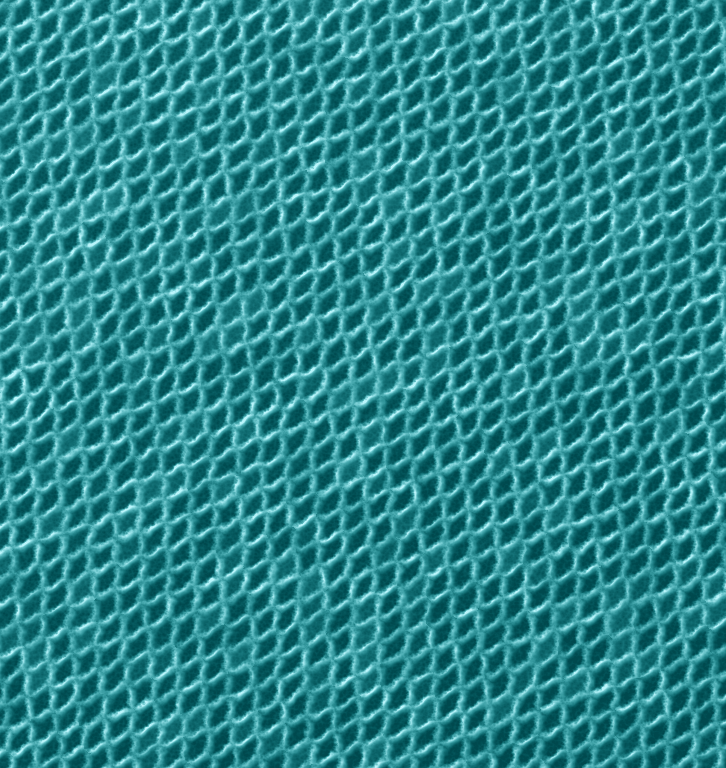
A Shadertoy shader for this texture:

```glsl
#define ROW_STEP vec2(0.0318, 0.0114)   // hole to next hole along a row
#define COLUMN_STEP vec2(-0.0032, 0.0313) // hole to next hole up a column
#define LEAN_ANGLE 0.88   // direction in which the holes are elongated
#define LEAN_SQUEEZE 0.75
#define S_BEND vec2(0.050, 0.070) // sideways swing of the threads, in repeats
#define JITTER 0.20
#define THREAD_WIDTH 0.0058
#define SHINE_WIDTH 0.0019
#define SHINE_OFFSET 0.0014
#define SHINE_LENGTH 0.0115
#define FIBRE_AMOUNT 0.34
#define CONTRAST 0.78

const float TAU = 6.2831853;

vec2 hash2(vec2 p) {
    vec3 q = fract(p.xyx * vec3(0.1031, 0.1030, 0.0973));
    q += dot(q, q.yzx + 33.33);
    return fract((q.xx + q.yz) * q.zy);
}

// Distance to the nearest scattered point
float cellular(vec2 p) {
    vec2 cell = floor(p);
    float nearest = 4.0;
    for (int y = -1; y <= 1; y++)
    for (int x = -1; x <= 1; x++) {
        vec2 id = cell + vec2(x, y);
        vec2 r = id + hash2(id + 71.0) - p;
        nearest = min(nearest, dot(r, r));
    }
    return sqrt(nearest);
}

vec2 holeCentre(vec2 id) {
    return id + JITTER * (hash2(id + 200.0) - 0.5);
}

// Net of threads around leaning holes: x = thread body, y = shine, z = hole tone
vec3 meshNet(vec2 p) {
    float c = cos(LEAN_ANGLE), s = sin(LEAN_ANGLE);
    mat2 lattice = mat2(ROW_STEP, COLUMN_STEP);
    mat2 metric = mat2(LEAN_SQUEEZE * c, -s, LEAN_SQUEEZE * s, c) * lattice;
    vec2 q = inverse(lattice) * p;
    q -= S_BEND * sin(TAU * q.yx);

    // Nearest hole
    vec2 home = vec2(0.0), toHome = vec2(1.0);
    for (int y = -1; y <= 1; y++)
    for (int x = -1; x <= 1; x++) {
        vec2 id = round(q) + vec2(x, y);
        vec2 r = metric * (holeCentre(id) - q);
        if (dot(r, r) < dot(toHome, toHome)) { toHome = r; home = id; }
    }

    // Threads on the borders to the neighbouring holes
    float body = 0.0, shine = 0.0;
    for (int y = -1; y <= 1; y++)
    for (int x = -1; x <= 1; x++) {
        if (x == 0 && y == 0) continue;
        vec2 o = vec2(x, y);
        vec2 r = metric * (holeCentre(home + o) - q);
        vec2 middle = 0.5 * (toHome + r), across = normalize(r - toHome);
        float d = dot(middle, across);
        float along = dot(middle, vec2(-across.y, across.x)) / SHINE_LENGTH;
        float lit = d * (o.x - o.y);
        float gain = x * y != 0 ? 0.55 : (x == 0 ? 1.0 : 0.92);
        float gloss = x * y != 0 ? 0.0 : (x == 0 ? 1.0 : 0.7);
        vec2 wear = hash2(2.0 * home + o + 500.0);
        float profile = exp(-pow(d / THREAD_WIDTH, 3.0) - 0.25 * along * along);
        float relief = 1.0 + 0.45 * clamp(lit / THREAD_WIDTH, -1.0, 1.0);
        body = max(body, profile * relief * gain * mix(0.7, 1.1, wear.x));
        float u = (lit - SHINE_OFFSET) / SHINE_WIDTH;
        shine = max(shine, exp(-u * u - along * along) * gloss * mix(0.35, 1.1, wear.y));
    }
    // Round off the corners of the hole
    body *= smoothstep(0.003, 0.0105, length(toHome));
    return vec3(body, shine, hash2(home + 900.0).x);
}

// Teal ramp from deep hole to pale thread
vec3 tealRamp(float t) {
    return vec3(0.015 + 0.22 * t + 0.28 * t * t, 0.335 + 0.50 * t, 0.355 + 0.505 * t);
}

void mainImage(out vec4 fragColor, in vec2 fragCoord) {
    vec2 p = fragCoord / iResolution.y;
    float fibre = cellular(p * 170.0) - 0.5;
    float fuzz = cellular(p * vec2(260.0, 300.0) + 9.0) - 0.5;

    // Slack in the cloth and frayed thread edges
    vec2 cloth = p + 0.0030 * vec2(sin(9.0 * p.y + 4.0 * p.x), sin(8.0 * p.x - 5.0 * p.y + 1.0));
    cloth += 0.0012 * sin(vec2(61.0, 53.0) * p.yx + vec2(37.0, -29.0) * p);
    cloth += 0.0007 * sin(vec2(310.0, 270.0) * p.yx + vec2(190.0, -230.0) * p);
    cloth += 0.0016 * vec2(fuzz, -fibre);
    vec3 net = meshNet(cloth);

    // Broad patches, loose fibres over some holes
    float patches = cellular(p * vec2(7.0, 6.0) + 3.0) - 0.5;
    float tone = -0.01 + CONTRAST * net.x + 0.52 * net.y;
    tone += 0.20 * smoothstep(0.65, 1.0, net.z) * (1.0 - net.x);
    tone += (FIBRE_AMOUNT * fibre + 0.22 * fuzz) * (0.5 + 0.5 * net.x);
    tone += 0.08 * (p.y - 0.5) - 0.06 * (p.x - 0.47) - 0.05 * patches;

    fragColor = vec4(clamp(tealRamp(clamp(tone, -0.10, 1.25)), 0.0, 1.0), 1.0);
}
```
